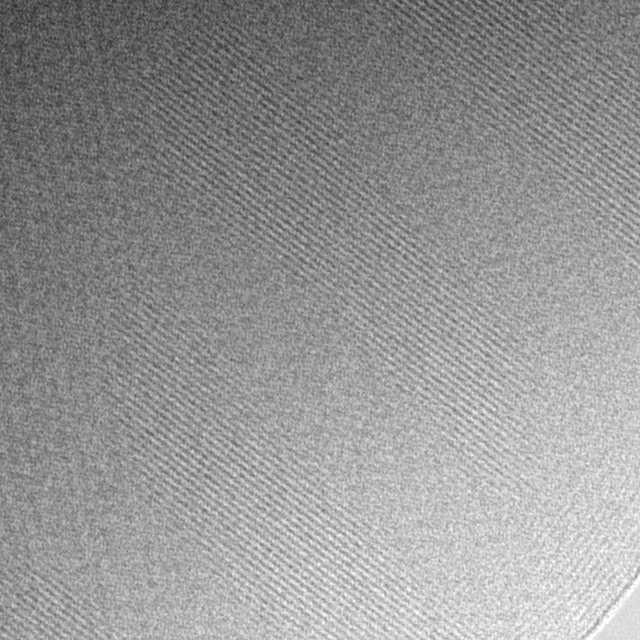
Give the GLSL for this texture, as a three.js fragment shader.

```glsl
// Grainy grey micrograph of a crystal: fine slanted lattice fringes that fade in and
// out in wide diagonal bands, over a tone gradient, with a bright rim at one corner.
// Fringes are nearly straight cosines under a band envelope; grain is layered noise.

#define FRINGE_COUNT 89.0    // fringes per canvas unit, across the lines
#define FRINGE_ANGLE 0.645   // downward tilt of the lines, radians
#define FRINGE_DEPTH 0.082
#define BAND_PERIOD 0.56     // spacing of the bands, measured in x + y
#define BAND_CENTER 1.17
#define GRAIN_DEPTH 0.19
#define GRAIN_SCALE 215.0    // coarsest grain cells per canvas unit
#define RIM_CENTER vec2(0.19, 0.675)
#define RIM_RADIUS 0.996
#define VACUUM_TONE 0.87

varying vec2 vUv;

const float TAU = 6.2831853;

float hash(vec2 p) {
  return fract(sin(dot(p, vec2(127.1, 311.7))) * 43758.5453);
}

float noise(vec2 p) {
  vec2 cell = floor(p);
  vec2 f = fract(p);
  f = f * f * (3.0 - 2.0 * f);
  return mix(mix(hash(cell), hash(cell + vec2(1.0, 0.0)), f.x),
             mix(hash(cell + vec2(0.0, 1.0)), hash(cell + 1.0), f.x), f.y);
}

// Signed sum of rotated octaves of close scale, fine enough to read as film grain
float grain(vec2 p) {
  mat2 turn = mat2(0.85, 0.527, -0.527, 0.85);
  float sum = 0.0;
  float scale = GRAIN_SCALE;
  for (int i = 0; i < 4; i++) {
    p = turn * p + 3.7;
    sum += 0.6 * (noise(p * scale) - 0.5);
    scale *= 1.23;
  }
  return sum;
}

// Cosine wave whose crests lie across the given direction
float wave(vec2 p, float angle, float count, float phase) {
  return cos(TAU * (count * dot(p, vec2(cos(angle), sin(angle))) + phase));
}

// Slanted lattice lines, beaded by a weaker crossing set
float latticeFringes(vec2 p) {
  float depth = 1.0 - p.y;
  float drift = noise(p * 6.0 + 11.0) - 0.5;
  float bandPhase = (p.x + p.y - BAND_CENTER) / BAND_PERIOD + 0.12 * drift;
  float band = 0.12 + 0.88 * smoothstep(-0.95, 0.6, cos(TAU * bandPhase));

  // The left side, the upper left and the lower right stay mostly free of lines
  float leftFade = max(smoothstep(0.10, 0.26, p.x), 1.0 - smoothstep(0.05, 0.20, p.y));
  float topFade = smoothstep(0.26, 0.48, p.x + 1.2 * depth);
  float rightFade = 1.0 - smoothstep(0.72, 0.92, p.x) * (1.0 - smoothstep(0.40, 0.62, p.y));
  float patches = leftFade * topFade * rightFade * (0.7 + 0.5 * noise(p * 11.0 + 4.0));

  float wobble = 0.2 * drift + 0.06 * noise(p * 24.0);
  float normalAngle = 0.25 * TAU - FRINGE_ANGLE;
  float lines = wave(p, normalAngle, FRINGE_COUNT, wobble);
  float beads = wave(p, normalAngle + 1.15, FRINGE_COUNT * 0.9, wobble);
  return band * patches * (lines + 0.12 * beads);
}

// Faint upright ripples on the left side
float sideRipples(vec2 p) {
  float fade = 1.0 - smoothstep(0.08, 0.38, p.x);
  float bend = 1.2 * noise(p * vec2(5.0, 3.0)) + 0.4 * noise(p * 20.0);
  return fade * wave(p, 0.12, 36.0, bend);
}

void main() {
  vec2 p = vUv;
  float depth = 1.0 - p.y;
  float speckle = grain(p);

  // Tone rising from the upper left to the lower right, levelling off when bright
  float tone = 0.335 + 0.15 * p.x + 0.31 * depth + 0.19 * p.x * depth;
  tone -= 0.5 * pow(max(tone - 0.75, 0.0), 1.3);
  tone += 0.02 * (noise(p * 4.0 + 8.0) - 0.5);

  // Lattice, ripples and grain
  tone += FRINGE_DEPTH * latticeFringes(p);
  tone += 0.014 * sideRipples(p);
  tone += GRAIN_DEPTH * speckle;

  // Ripples following the rim of the crystal
  float rim = length(p - RIM_CENTER) - RIM_RADIUS;
  float corner = smoothstep(0.55, 0.95, p.x) * (1.0 - smoothstep(0.12, 0.45, p.y));
  float rimBend = 0.6 * noise(p * 20.0);
  tone += 0.06 * corner * exp(6.0 * min(rim, 0.0)) * cos(TAU * (85.0 * rim + rimBend));

  // Smooth area outside, then the dark and bright lines along the rim
  float outside = smoothstep(-0.004, 0.006, rim);
  tone = mix(tone, VACUUM_TONE + 0.06 * speckle, outside);
  tone += 0.13 * exp(-pow(abs(rim) / 0.0035, 2.0));
  tone -= 0.10 * exp(-pow(abs(rim + 0.010) / 0.004, 2.0));

  gl_FragColor = vec4(vec3(clamp(tone, 0.0, 1.0)), 1.0);
}
```
